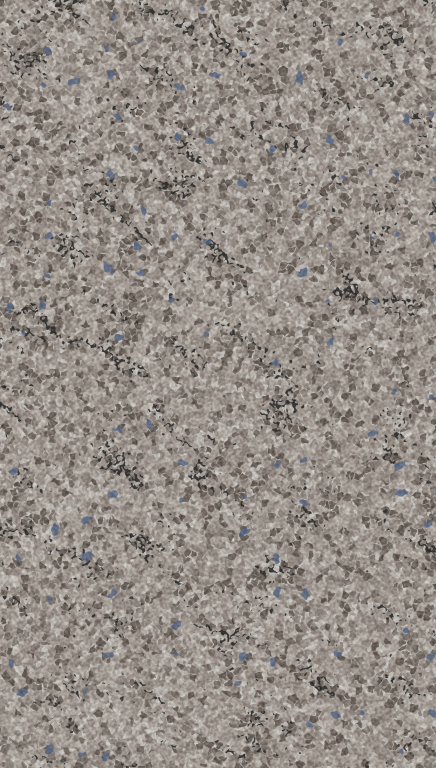
This texture is drawn by a Shadertoy shader. Its source:

```glsl
// Speckled granite: scattered brown grains over a finer pale Voronoi matrix,
// crumbled dark veins cut from stretched gradient noise, sparse blue crystals.
// Lengths are fractions of the canvas height; four samples smooth the edges.

const vec3 BROWN    = vec3(0.385, 0.350, 0.325);
const vec3 TAUPE    = vec3(0.555, 0.520, 0.495);
const vec3 BEIGE    = vec3(0.655, 0.625, 0.595);
const vec3 PALE     = vec3(0.745, 0.730, 0.710);
const vec3 CHARCOAL = vec3(0.170, 0.175, 0.175);
const vec3 BLUE     = vec3(0.335, 0.400, 0.510);

const float GRAIN_FREQ = 112.0;
const float MATRIX_FREQ = 185.0;
const float CRYSTAL_FREQ = 24.0;
const float VEIN_ANGLE = -0.45;

vec3 hash3(vec2 p) {
    vec3 q = fract(p.xyx * vec3(0.1031, 0.1030, 0.0973));
    q += dot(q, q.yxz + 33.33);
    return fract((q.xxy + q.yzz) * q.zyx);
}

mat2 rotation(float angle) {
    float c = cos(angle), s = sin(angle);
    return mat2(c, -s, s, c);
}

float cornerSlope(vec2 cell, vec2 offset) {
    float angle = 6.2832 * hash3(cell).x;
    return dot(vec2(cos(angle), sin(angle)), offset);
}

float gradientNoise(vec2 p) {
    vec2 i = floor(p), f = fract(p);
    vec2 u = f * f * f * (f * (f * 6.0 - 15.0) + 10.0);
    vec2 e = vec2(1.0, 0.0);
    float low  = mix(cornerSlope(i, f), cornerSlope(i + e, f - e), u.x);
    float high = mix(cornerSlope(i + e.yx, f - e.yx), cornerSlope(i + 1.0, f - 1.0), u.x);
    return mix(low, high, u.y);
}

// Returns the distance to the grain border and two random values of the grain
vec3 voronoiGrain(vec2 p) {
    vec2 cell = floor(p), f = fract(p);
    float nearest = 8.0, second = 8.0;
    vec2 traits = vec2(0.0);
    for (int y = -1; y <= 1; y++)
    for (int x = -1; x <= 1; x++) {
        vec2 offset = vec2(x, y);
        vec3 rnd = hash3(cell + offset + 50.0);
        float d = length(offset + rnd.xy - f);
        if (d < nearest) {
            second = nearest;
            nearest = d;
            traits = vec2(rnd.z, fract(rnd.x * 17.0 + rnd.z * 5.0));
        } else {
            second = min(second, d);
        }
    }
    return vec3(0.5 * (second - nearest), traits);
}

vec3 grainColour(float tone) {
    vec3 colour = mix(BROWN, TAUPE, smoothstep(0.10, 0.65, tone));
    return mix(colour, BEIGE, smoothstep(0.65, 1.0, tone));
}

vec3 matrixColour(float tone) {
    vec3 colour = mix(TAUPE, BEIGE, smoothstep(0.0, 0.55, tone));
    return mix(colour, PALE, smoothstep(0.55, 1.0, tone));
}

// Sloping lines crumbled into short specks, gathered in loose patches
float veinMask(vec2 p) {
    vec2 q = rotation(VEIN_ANGLE) * p;
    float line = abs(gradientNoise(q * vec2(15.0, 40.0)) + 0.45 * gradientNoise(p * 165.0));
    float patchiness = gradientNoise(q * vec2(12.0, 23.0) + 7.0)
                     + 0.75 * gradientNoise(p * 160.0 + 31.0);
    return (1.0 - smoothstep(0.06, 0.12, line)) * smoothstep(0.29, 0.42, patchiness);
}

// Sparse, stretched crystals, at most one in each cell
float crystalMask(vec2 p, float frequency) {
    vec2 cell = floor(p * frequency);
    vec3 rnd = hash3(cell + 211.0);
    vec3 form = hash3(cell + 397.0);
    vec2 centre = (cell + 0.25 + 0.5 * rnd.xy) / frequency;
    vec2 d = rotation(6.2832 * form.x) * (p - centre) * vec2(0.80, 1.25);
    float radius = mix(0.0024, 0.0062, form.y);
    float edge = length(d) - radius + 0.0045 * gradientNoise(p * 160.0);
    return (1.0 - smoothstep(-0.0007, 0.0007, edge)) * step(rnd.z, 0.30);
}

vec3 granite(vec2 p) {
    // Fine pale matrix
    vec2 tilted = rotation(0.6) * p;
    vec2 warp = vec2(gradientNoise(tilted * 150.0), gradientNoise(tilted * 150.0 + 40.0));
    vec2 warped = p + 0.0038 * warp;
    vec3 fine = voronoiGrain(rotation(1.1) * warped * MATRIX_FREQ + 300.0);
    vec3 colour = matrixColour(fine.y);

    // Larger grains, present in about half of the cells, with uneven borders
    vec3 grain = voronoiGrain(warped * GRAIN_FREQ);
    float border = grain.x + 0.12 * gradientNoise(tilted * 210.0 + 17.0);
    float body = smoothstep(0.02, 0.10, border) * step(grain.z, 0.52);
    colour = mix(colour, grainColour(grain.y), 0.92 * body);

    // Mineral speckle
    float speckle = 0.17 * gradientNoise(tilted * 250.0) + 0.06 * gradientNoise(tilted * 130.0 + 9.0);
    colour += speckle;

    // Accents
    colour = mix(colour, CHARCOAL + 0.3 * speckle, 0.92 * veinMask(p));
    return mix(colour, BLUE + 0.5 * speckle, 0.85 * crystalMask(p, CRYSTAL_FREQ));
}

void mainImage(out vec4 fragColor, in vec2 fragCoord) {
    vec3 total = vec3(0.0);
    for (int i = 0; i < 4; i++) {
        vec2 jitter = vec2(i % 2, i / 2) * 0.5 - 0.25;
        total += granite((fragCoord + jitter) / iResolution.y);
    }
    fragColor = vec4(total / 4.0, 1.0);
}
```
